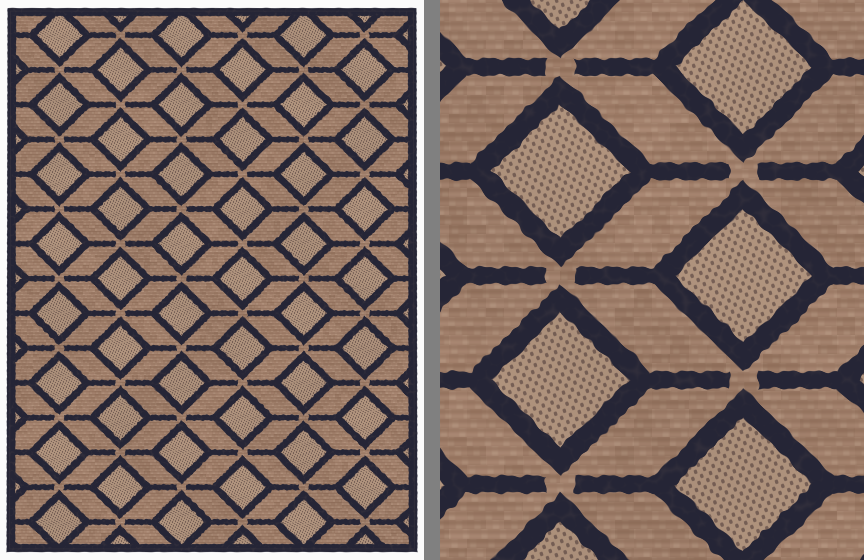
Left, the full canvas; right, a detail of the centre.
Reproduce this pattern procedurally as a WebGL 2 fragment shader.

```glsl
#version 300 es
precision highp float;

uniform vec2 u_resolution;
out vec4 fragColor;

// Lengths are fractions of the canvas height
const vec2 HALF_CELL = vec2(0.1091, 0.0621);
const vec2 LATTICE_ORIGIN = vec2(0.0546, 0.0026);
const vec2 DIAMOND = vec2(0.0586, 0.0573);
const float RING_WIDTH = 0.0124;
const float BAR_HALF = 0.0050;
const float BAR_START = 0.050;
const float BAR_END = 0.1005;
const vec2 RUG_HALF = vec2(0.3660, 0.4857);
const vec2 FIELD_HALF = vec2(0.3505, 0.4714);
const float TAPER = 0.005;
const float EDGE_WOBBLE = 0.0006;
const float WEAVE_PITCH = 0.0055;
const float PILE_SCALE = 150.0;

const vec3 BACKDROP = vec3(0.985);
const vec3 NAVY = vec3(0.145, 0.145, 0.21);
const vec3 NAVY_WORN = vec3(0.23, 0.21, 0.25);
const vec3 TAN = vec3(0.61, 0.48, 0.40);
const vec3 SAND = vec3(0.68, 0.57, 0.485);
const vec3 BROWN = vec3(0.46, 0.37, 0.33);

vec2 hash2(vec2 p) {
    vec3 h = fract(p.xyx * vec3(0.1031, 0.1030, 0.0973));
    h += dot(h, h.yzx + 33.33);
    return fract((h.xx + h.yz) * h.zy);
}

// Distance to the nearest scattered tuft
float cellular(vec2 p) {
    vec2 cell = floor(p), f = p - cell;
    float nearest = 2.0;
    for (int y = -1; y <= 1; y++)
        for (int x = -1; x <= 1; x++) {
            vec2 o = vec2(x, y);
            nearest = min(nearest, length(o + hash2(cell + o) - f));
        }
    return nearest;
}

float boxDistance(vec2 p, vec2 halfSize) {
    vec2 d = abs(p) - halfSize;
    return max(d.x, d.y);
}

float coverage(float d, float px) {
    return 1.0 - smoothstep(-0.7 * px, 0.7 * px, d);
}

float diamondDistance(vec2 q) {
    float d = dot(abs(q), DIAMOND.yx) - DIAMOND.x * DIAMOND.y;
    return d / length(DIAMOND);
}

// x: distance to the raised lines, y: distance to the diamond interiors
vec2 lattice(vec2 p) {
    vec2 result = vec2(1.0);
    for (int k = 0; k < 2; k++) {
        vec2 q = p - float(k) * HALF_CELL;
        q = abs(mod(q + HALF_CELL, 2.0 * HALF_CELL) - HALF_CELL);
        float outer = diamondDistance(q);
        float inner = outer + RING_WIDTH;
        float bar = max(q.y - BAR_HALF, max(BAR_START - q.x, q.x - BAR_END));
        result.x = min(result.x, min(max(outer, -inner), bar));
        result.y = min(result.y, inner);
    }
    return result;
}

// Flat weave: short pale dashes in staggered rows
vec3 groundWeave(vec2 p) {
    vec2 w = p / WEAVE_PITCH;
    float row = floor(w.y);
    float dash = sin(3.14159 * w.x + 2.4 * row);
    float rib = sin(6.28318 * w.y);
    float tone = hash2(floor(w * vec2(0.5, 1.0))).x - 0.5;
    vec3 color = mix(TAN, SAND, 0.45 * smoothstep(0.1, 0.9, dash) * (0.6 + 0.4 * rib));
    return color + 0.025 * rib + 0.05 * tone;
}

// Basket weave: dark flecks along slanted rows
vec3 diamondWeave(vec2 p) {
    vec2 w = 6.28318 * p / WEAVE_PITCH;
    float fleck = sin(0.95 * w.x + 0.3 * w.y) * sin(0.75 * w.y - 0.25 * w.x);
    return mix(SAND, BROWN, smoothstep(0.05, 0.75, fleck));
}

void main() {
    float px = 1.0 / u_resolution.y;
    vec2 p = (gl_FragCoord.xy - 0.5 * u_resolution) * px;
    p.x *= 1.0 + TAPER * p.y;

    // Uneven pile edges from layered sines
    vec2 wobble = sin(p.yx * 410.0 + 3.0 * sin(p * 97.0)) + 0.6 * sin(p.yx * 830.0 + p * 290.0);
    vec2 shape = lattice(p + EDGE_WOBBLE * wobble - LATTICE_ORIGIN);

    // Woven field
    vec3 color = mix(groundWeave(p), diamondWeave(p), coverage(shape.y, px));
    color *= 1.0 + 0.015 * sin(p.x * 23.0 + 2.0 * sin(p.y * 17.0));

    // Raised pile and border
    float rug = boxDistance(p, RUG_HALF);
    float border = -boxDistance(p + 0.5 * EDGE_WOBBLE * wobble, FIELD_HALF);
    float tuft = cellular(p * PILE_SCALE);
    vec3 pile = mix(NAVY, NAVY_WORN, 0.5 * smoothstep(0.45, 1.0, tuft));
    float seam = 1.0 - smoothstep(0.0, 0.0018, abs(rug + 0.0055));
    pile = mix(pile, NAVY_WORN, 0.45 * seam);
    color = mix(color, pile, coverage(min(shape.x, border), px));

    color = mix(BACKDROP, color, coverage(rug + 0.4 * EDGE_WOBBLE * wobble.x, px));
    fragColor = vec4(color, 1.0);
}
```
